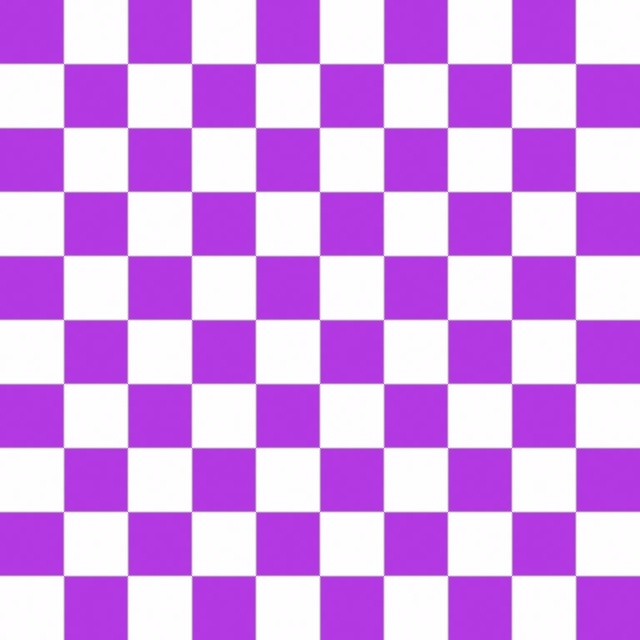
Reproduce this pattern procedurally as a Shadertoy shader.

```glsl
// Purple and white checkerboard, ten by ten squares, with softly tinted seams.

float hash(vec2 p) {
    return fract(sin(dot(p, vec2(127.1, 311.7))) * 43758.5453);
}

// Signed distance to the nearest inner seam, positive inside purple squares
float checkerDistance(vec2 p) {
    vec2 toSeam = abs(p - clamp(round(p), 1.0, 9.0));
    vec2 cell = floor(p);
    float side = mod(cell.x + cell.y, 2.0) * 2.0 - 1.0;
    return side * min(toSeam.x, toSeam.y);
}

// Antialiased threshold
float above(float edge, float d, float pixel) {
    return smoothstep(edge - 0.5 * pixel, edge + 0.5 * pixel, d);
}

void mainImage(out vec4 fragColor, in vec2 fragCoord) {
    vec2 uv = fragCoord / iResolution.xy;
    float pixel = 10.0 / min(iResolution.x, iResolution.y);
    float d = checkerDistance(uv * 10.0);

    // From white, through the pale halo and muted rim, into purple
    vec3 color = vec3(1.0, 0.995, 1.0);
    color = mix(color, vec3(0.98, 1.0, 0.98), above(-0.044, d, pixel));
    color = mix(color, vec3(0.94, 0.79, 0.96), above(-0.011, d, pixel));
    color = mix(color, vec3(0.78, 0.54, 0.85), above(0.0, d, pixel));
    color = mix(color, vec3(0.62, 0.29, 0.76), above(0.011, d, pixel));
    color = mix(color, vec3(0.70, 0.225, 0.885), above(0.032, d, pixel));

    // Barely visible blocky mottling
    color += 0.005 * (hash(floor(uv * 96.0)) - 0.5);

    fragColor = vec4(clamp(color, 0.0, 1.0), 1.0);
}
```
